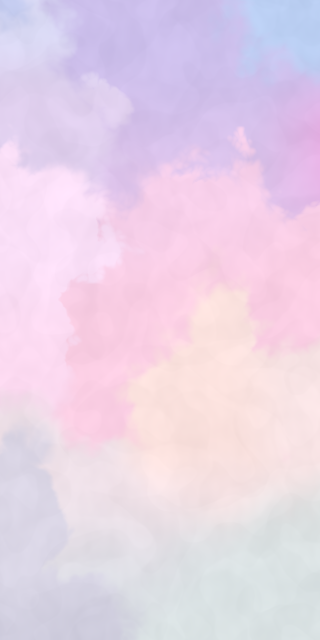
This background is drawn by a WebGL 1 fragment shader. Its source:

```glsl
precision highp float;

uniform vec2 u_resolution;

// Sky colours
const vec3 LAVENDER = vec3(0.795, 0.745, 0.92);
const vec3 ORCHID = vec3(0.87, 0.765, 0.92);
const vec3 SKY_BLUE = vec3(0.73, 0.81, 0.95);
const vec3 PERIWINKLE = vec3(0.76, 0.79, 0.93);
const vec3 MAGENTA = vec3(0.93, 0.64, 0.87);

// Cloud colours
const vec3 ICE = vec3(0.85, 0.85, 0.955);
const vec3 MAUVE = vec3(0.875, 0.81, 0.93);
const vec3 PINK = vec3(0.97, 0.815, 0.92);
const vec3 ROSE = vec3(0.98, 0.805, 0.89);
const vec3 BLUSH = vec3(0.98, 0.875, 0.97);
const vec3 PETAL = vec3(0.98, 0.845, 0.935);
const vec3 PEACH = vec3(0.985, 0.885, 0.87);

// Lower haze colours
const vec3 PEARL = vec3(0.935, 0.88, 0.91);
const vec3 CREAM = vec3(0.97, 0.89, 0.895);
const vec3 MIST = vec3(0.865, 0.865, 0.895);
const vec3 MINT = vec3(0.85, 0.89, 0.89);
const vec3 GREY_LILAC = vec3(0.845, 0.83, 0.895);
const vec3 GREY = vec3(0.80, 0.79, 0.86);

const float WARP = 0.06;
const float LUMP = 0.14;
const float LUMP_MEAN = 0.3;
const float EDGE_SHARP = 0.008;
const float EDGE_SOFT = 0.06;
const float MOTTLE = 0.018;
const float DAUB = 0.009;

vec2 gradientAt(vec2 cell) {
  vec3 h = fract(cell.xyx * vec3(0.1031, 0.1030, 0.0973));
  h += dot(h, h.yzx + 33.33);
  float angle = 6.2832 * fract((h.x + h.y) * h.z);
  return vec2(cos(angle), sin(angle));
}

float noise(vec2 p) {
  vec2 i = floor(p);
  vec2 f = fract(p);
  vec2 u = f * f * f * (f * (f * 6.0 - 15.0) + 10.0);
  vec2 e = vec2(1.0, 0.0);
  float low = mix(dot(gradientAt(i), f), dot(gradientAt(i + e), f - e), u.x);
  float high = mix(dot(gradientAt(i + e.yx), f - e.yx),
                   dot(gradientAt(i + 1.0), f - 1.0), u.x);
  return mix(low, high, u.y);
}

// Rounded puffs: folded noise summed over octaves
float billow(vec2 p) {
  float sum = 0.0;
  float gain = 1.0;
  for (int i = 0; i < 4; i++) {
    sum += gain * abs(noise(p));
    p = mat2(1.6, 1.2, -1.2, 1.6) * p + 7.3;
    gain *= 0.5;
  }
  return sum;
}

// Approximate signed distance to an ellipse
float puff(vec2 p, vec2 center, vec2 radius) {
  return (length((p - center) / radius) - 1.0) * min(radius.x, radius.y);
}

float cover(float d, float soft) {
  return 1.0 - smoothstep(-soft, soft, d);
}

void main() {
  // Canvas space: x in 0..1, y in 0..2
  vec2 uv = gl_FragCoord.xy / u_resolution * vec2(1.0, 2.0);
  vec2 p = uv + WARP * vec2(noise(uv * 4.0 + 3.7), noise(uv * 4.0 + 21.4));
  float lump = LUMP * (billow(uv * 4.5 + 11.0) - LUMP_MEAN);
  float soft = mix(EDGE_SHARP, EDGE_SOFT, smoothstep(-0.2, 0.45, noise(uv * 3.0 + 40.0)));

  // Sky with blue corner and magenta glow
  vec3 color = mix(ORCHID, LAVENDER, smoothstep(1.35, 1.9, p.y));
  color = mix(color, SKY_BLUE, cover(puff(p, vec2(0.97, 2.0), vec2(0.26, 0.19)) - lump, 0.05));
  color = mix(color, MAGENTA, 0.85 * cover(puff(p, vec2(1.08, 1.52), vec2(0.14, 0.17)), 0.17));

  // Upper left clouds
  float d = min(puff(p, vec2(0.0, 1.86), vec2(0.2, 0.28)),
                puff(p, vec2(0.07, 1.56), vec2(0.31, 0.24)));
  vec3 tone = mix(MAUVE, ICE, smoothstep(1.65, 1.92, p.y));
  color = mix(color, tone, cover(d - lump, soft));
  color = mix(color, PERIWINKLE, cover(puff(p, vec2(0.0, 2.0), vec2(0.09, 0.06)) - lump, 0.04));

  // Central pink bank
  d = min(puff(p, vec2(0.72, 1.2), vec2(0.19, 0.32)), puff(p, vec2(0.56, 1.08), vec2(0.3, 0.36)));
  d = min(d, puff(p, vec2(0.36, 0.92), vec2(0.4, 0.44)));
  d = min(d, puff(p, vec2(0.95, 0.92), vec2(0.36, 0.4)));
  tone = mix(ROSE, PINK, smoothstep(1.0, 1.38, p.y - 0.25 * (p.x - 0.5)));
  color = mix(color, tone, cover(d - lump, soft));

  // Pale cloud on the left
  d = min(puff(p, vec2(0.06, 1.27), vec2(0.29, 0.2)), puff(p, vec2(0.0, 1.4), vec2(0.1, 0.18)));
  d = min(d, puff(p, vec2(0.0, 0.98), vec2(0.2, 0.36)));
  color = mix(color, mix(PETAL, BLUSH, smoothstep(0.85, 1.25, p.y)), cover(d - lump, soft));

  // Haze bank and peach cloud
  d = p.y - 0.61 - 0.14 * smoothstep(0.3, 0.0, p.x);
  color = mix(color, mix(PEARL, CREAM, smoothstep(0.25, 0.75, p.x)), cover(d - lump, soft + 0.02));

  // Cool mist toward the base, mint on the right
  color = mix(color, MIST, smoothstep(0.52, 0.14, p.y));
  d = p.y - 0.55 + 0.7 * (1.0 - p.x);
  color = mix(color, MINT, 0.8 * cover(d - lump, 0.2));

  d = min(puff(p, vec2(0.69, 0.97), vec2(0.09, 0.15)), puff(p, vec2(0.64, 0.7), vec2(0.23, 0.25)));
  d = min(d, puff(p, vec2(0.97, 0.72), vec2(0.3, 0.2)));
  tone = mix(PEACH, CREAM, max(smoothstep(0.68, 0.95, p.x), smoothstep(0.65, 0.45, p.y)));
  float peachSoft = mix(0.12, soft + 0.01, smoothstep(0.5, 0.75, p.y));
  color = mix(color, tone, cover(d - lump, peachSoft));

  // Grey clouds at lower left
  d = min(puff(p, vec2(0.0, 0.38), vec2(0.19, 0.24)), puff(p, vec2(0.06, 0.04), vec2(0.33, 0.2)));
  tone = mix(GREY, GREY_LILAC, smoothstep(0.0, 0.25, p.y));
  color = mix(color, tone, 0.9 * cover(d - lump, soft + 0.01));

  // Overlapping daubs with crisp rims, then fine mottling
  for (int i = 0; i < 3; i++) {
    float k = float(i);
    float field = noise(p * (4.0 + 2.5 * k) + 17.0 * k) + 1.5 * lump;
    color += DAUB * (smoothstep(-0.04, 0.04, field) - 0.5);
  }
  color += MOTTLE * (noise(uv * 9.0) + 0.6 * noise(uv * vec2(30.0, 22.0)));
  gl_FragColor = vec4(color, 1.0);
}
```
